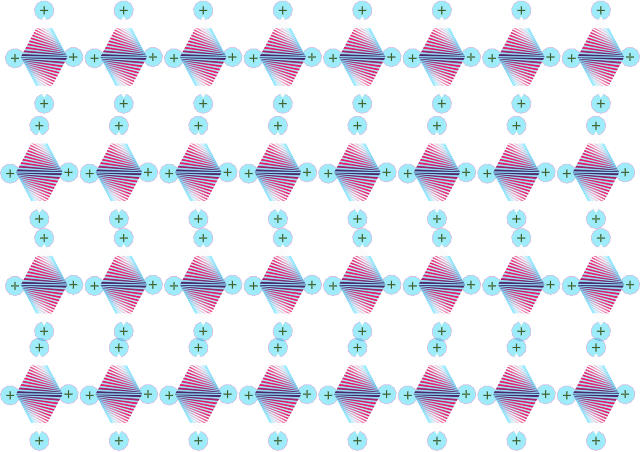
Write a Shadertoy shader that draws this pattern.

```glsl
// Rows of striped string-art diamonds, each ringed by four notched discs with crosses.

// Layout, with the canvas WIDTH units across and y running downward
const float WIDTH = 768.0;
const float COLUMNS = 8.0;
const int ROWS = 4;
const float PITCH = 95.43;

// Diamond proportions
const float HALF_WIDTH = 28.0;
const float HALF_HEIGHT = 34.5;
const float TAPER = 0.53;

const vec3 DISC_TINT = vec3(0.62, 0.92, 0.98);
const vec3 RIM_PINK = vec3(0.88, 0.58, 0.80);
const vec3 CROSS_GREEN = vec3(0.23, 0.36, 0.14);
const vec3 CRIMSON = vec3(0.92, 0.10, 0.40);
const vec3 NAVY = vec3(0.22, 0.16, 0.42);
const vec3 PALE_BLUE = vec3(0.58, 0.86, 0.96);
const vec3 BRIGHT_CYAN = vec3(0.36, 0.87, 1.0);

// Antialiased coverage of a signed distance
float coverage(float d, float px) {
    return 1.0 - smoothstep(-0.6 * px, 0.6 * px, d);
}

float polygonDistance(vec2 p, float radius, float sides) {
    float sector = 6.2831853 / sides;
    float angle = mod(atan(p.x, p.y), sector) - 0.5 * sector;
    return length(p) * cos(angle) - radius;
}

float boxDistance(vec2 p, vec2 halfSize) {
    vec2 d = abs(p) - halfSize;
    return max(d.x, d.y);
}

float diamondDistance(vec2 p) {
    p = abs(p);
    float slant = (p.x + TAPER * p.y - HALF_WIDTH) * inversesqrt(1.0 + TAPER * TAPER);
    return max(p.y - HALF_HEIGHT, slant);
}

// White wedge that bites into the upper and lower discs
float wedgeDistance(vec2 p) {
    p = abs(p);
    float slant = (p.x - 0.65 * (49.0 - p.y)) * 0.84;
    return max(slant, HALF_HEIGHT - 2.0 - p.y);
}

// Translucent disc with a thin rim and a cross
vec3 paintDisc(vec3 color, vec2 p, float px) {
    float d = polygonDistance(p, 11.3, 11.0);
    color *= mix(vec3(1.0), DISC_TINT, coverage(d, px));
    color = mix(color, RIM_PINK, 0.75 * coverage(abs(d) - 0.3, px));
    float arms = min(boxDistance(p, vec2(4.7, 0.7)), boxDistance(p, vec2(0.7, 4.7)));
    return mix(color, CROSS_GREEN, coverage(arms, px));
}

// Fanned stripes, symmetric under a half turn
vec3 diamondColor(vec2 p, float px) {
    float rise = abs(p.y);
    float side = p.y < 0.0 ? p.x : -p.x;
    float reach = HALF_WIDTH - TAPER * rise;
    float across = clamp(0.5 + 0.5 * side / reach, 0.0, 1.0);
    float height = rise / HALF_HEIGHT;

    // Stripes converge toward the cyan side
    float spacing = 3.2;
    float fan = 1.0 - 0.018 * side;
    float phase = rise / (fan * spacing);
    float offset = abs(fract(phase) - 0.5) * spacing * fan;
    float stripe = coverage(offset - 0.26 * spacing * fan, px);

    // Ink thins out toward the tips
    float fade = smoothstep(0.5, 1.3, 0.75 * height + 0.6 * across);
    vec3 gap = mix(PALE_BLUE, vec3(1.0), smoothstep(0.05, 0.9, 0.7 * height + 0.4 * fade));
    vec3 ink = mix(NAVY, CRIMSON, smoothstep(0.0, 0.32, height));
    vec3 color = mix(gap, ink, stripe * (1.0 - fade));

    // Cyan glow along one slanted edge
    float glow = exp(-max(reach - side, 0.0) / 4.5) * smoothstep(0.0, 9.0, rise);
    return mix(color, BRIGHT_CYAN, 0.85 * glow);
}

vec3 paintMotif(vec3 color, vec2 p, float px) {
    color = paintDisc(color, p - vec2(-35.0, 1.5), px);
    color = paintDisc(color, p - vec2(35.0, 0.0), px);
    color = paintDisc(color, p - vec2(0.0, -56.0), px);
    color = paintDisc(color, p - vec2(0.0, 56.0), px);
    color = mix(color, vec3(0.99), coverage(wedgeDistance(p), px));
    return mix(color, diamondColor(p, px), coverage(diamondDistance(p), px));
}

// Odd rows sit slightly left, and row gaps shrink down the canvas
vec2 rowOrigin(float row) {
    float x = 53.0 - 5.8 * mod(row, 2.0);
    float y = 68.5 + row * (140.25 - 1.75 * row);
    return vec2(x, y);
}

void mainImage(out vec4 fragColor, in vec2 fragCoord) {
    float px = WIDTH / iResolution.x;
    vec2 p = vec2(fragCoord.x, iResolution.y - fragCoord.y) * px;
    p.y *= 543.0 / (iResolution.y * px);

    vec3 color = vec3(1.0);
    for (int row = 0; row < ROWS; row++) {
        vec2 local = p - rowOrigin(float(row));
        float column = clamp(round(local.x / PITCH), 0.0, COLUMNS - 1.0);
        local.x -= column * PITCH;
        color = paintMotif(color, local, px);
    }
    fragColor = vec4(color, 1.0);
}
```
